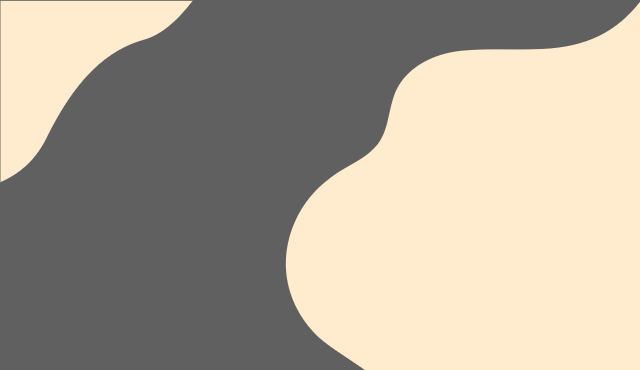
Give the GLSL for this background, as a Shadertoy shader.

```glsl
// Two cream blobs with flowing outlines on a flat grey field.
// Each outline is a chain of cubic Bezier arcs; a ray cast to the right
// counts crossings for the side, and the nearest arc gives a smooth edge.

const vec3 GREY  = vec3(0.376);
const vec3 CREAM = vec3(1.0, 0.922, 0.804);
const float ASPECT = 1.722;   // canvas width when its height is 1
const int STEPS = 18;         // straight pieces per arc

vec2 bezier(vec2 a, vec2 b, vec2 c, vec2 d, float t) {
    float s = 1.0 - t;
    return s*s*s*a + 3.0*s*s*t*b + 3.0*s*t*t*c + t*t*t*d;
}

float segmentDistance(vec2 p, vec2 a, vec2 b) {
    vec2 ab = b - a;
    float h = clamp(dot(p - a, ab) / dot(ab, ab), 0.0, 1.0);
    return length(p - a - ab*h);
}

// True when a ray from p towards +x meets the segment a-b.
bool rayCrosses(vec2 p, vec2 a, vec2 b) {
    if ((a.y > p.y) == (b.y > p.y)) return false;
    return p.x < mix(a.x, b.x, (p.y - a.y) / (b.y - a.y));
}

// Adds an arc from 'pen' to 'end' and moves the pen there.
// field.x is the nearest distance, field.y flips sign at each crossing.
void arcTo(vec2 p, inout vec2 pen, vec2 c1, vec2 c2, vec2 end, inout vec2 field) {
    vec2 last = pen;
    for (int i = 1; i <= STEPS; i++) {
        vec2 next = bezier(pen, c1, c2, end, float(i) / float(STEPS));
        field.x = min(field.x, segmentDistance(p, last, next));
        if (rayCrosses(p, last, next)) field.y = -field.y;
        last = next;
    }
    pen = end;
}

// Upper left blob, from the top edge down to the left edge.
void cornerOutline(vec2 p, inout vec2 field) {
    vec2 pen = vec2(0.525, 1.007);
    arcTo(p, pen, vec2(0.484, 0.951), vec2(0.439, 0.908), vec2(0.390, 0.8935), field);
    arcTo(p, pen, vec2(0.269, 0.861), vec2(0.191, 0.758), vec2(0.130, 0.637), field);
    arcTo(p, pen, vec2(0.101, 0.574), vec2(0.058, 0.529), vec2(-0.013, 0.502), field);
}

// Large right blob, from the top right corner down to the bottom edge.
void mainOutline(vec2 p, inout vec2 field) {
    vec2 pen = vec2(1.731, 1.007);
    arcTo(p, pen, vec2(1.664, 0.915), vec2(1.578, 0.868), vec2(1.435, 0.867), field);
    arcTo(p, pen, vec2(1.368, 0.865), vec2(1.323, 0.869), vec2(1.256, 0.864), field);
    arcTo(p, pen, vec2(1.166, 0.859), vec2(1.090, 0.816), vec2(1.063, 0.749), field);
    arcTo(p, pen, vec2(1.043, 0.697), vec2(1.047, 0.652), vec2(1.016, 0.610), field);
    arcTo(p, pen, vec2(0.980, 0.565), vec2(0.930, 0.554), vec2(0.881, 0.513), field);
    arcTo(p, pen, vec2(0.812, 0.460), vec2(0.769, 0.374), vec2(0.769, 0.287), field);
    arcTo(p, pen, vec2(0.769, 0.211), vec2(0.803, 0.139), vec2(0.859, 0.087), field);
    arcTo(p, pen, vec2(0.895, 0.056), vec2(0.942, 0.029), vec2(1.000, -0.013), field);
}

// Distance inside the hairline grey margin at the left and top.
float marginDistance(vec2 p, float left, float top) {
    return min(p.x - left, 1.0 - top - p.y);
}

void mainImage(out vec4 fragColor, in vec2 fragCoord) {
    vec2 p = fragCoord / iResolution.xy * vec2(ASPECT, 1.0);
    float pixel = 1.0 / iResolution.y;

    // An odd number of crossings to the right means the grey field.
    vec2 field = vec2(10.0, 1.0);
    cornerOutline(p, field);
    mainOutline(p, field);

    float inside = min(field.x * field.y, marginDistance(p, 0.0013, 0.0022));
    float coverage = clamp(0.5 + inside / pixel, 0.0, 1.0);
    fragColor = vec4(mix(GREY, CREAM, coverage), 1.0);
}
```
